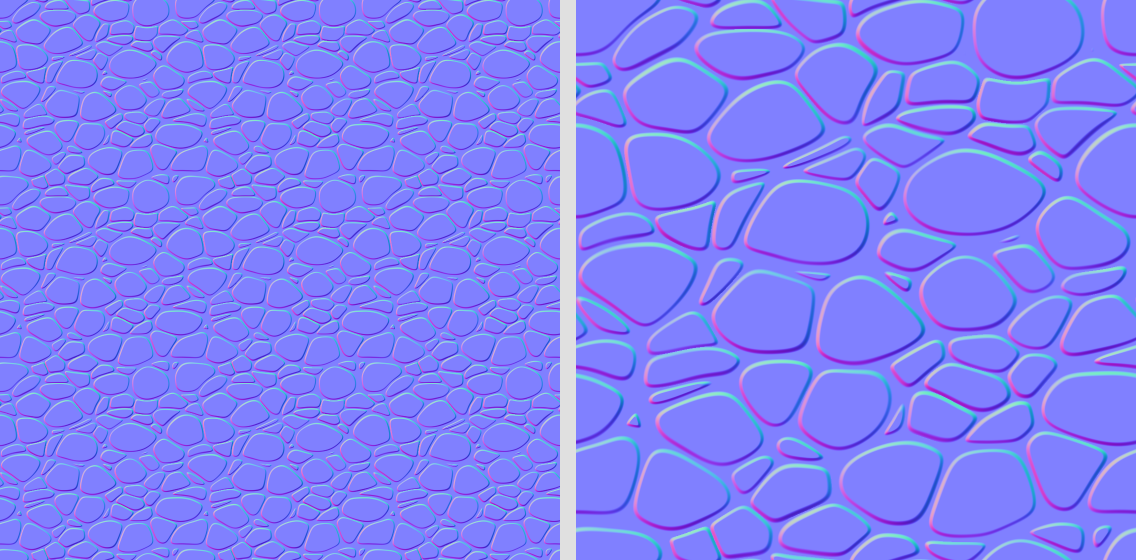
Left: the whole. Right: its middle third, enlarged.
Write a Shadertoy shader that draws this texture map.

```glsl
// Tiling normal map of rounded, tightly packed flagstones with bevelled rims.

const float REPEATS = 3.0;             // tiles across and down
const vec2  GRID = vec2(8.0, 11.0);    // stone seeds per tile
const float JITTER = 0.9;              // seed scatter inside its cell
const float MAX_WEIGHT = 0.012;        // how far large stones push out others
const vec2  STONE_SQUASH = vec2(0.83, 1.2);
const float TILT = 0.16;               // lean of the stones, radians
const float ROUNDING_SMALL = 0.005;    // corner softness, small stones
const float ROUNDING_LARGE = 0.015;    // corner softness, large stones
const float INSET_MIN = 0.002;         // joint centre to rim centre, in tiles
const float INSET_MAX = 0.006;
const float RIM_WIDTH = 0.0052;        // half width of a rim, in tiles
const float RIM_SLOPE = 1.3;           // steepness of the bevel
const float WARP_FREQ = 7.0;
const float WARP_AMOUNT = 0.02;
const float WEAR_FREQ = 9.0;
const float WEAR_AMOUNT = 0.8;
const int   REACH = 2;                 // cells searched each way
const int   SPAN = 2 * REACH + 1;
const int   SAMPLES = 2;               // antialiasing samples per axis

// Integer hash giving two values in 0..1
vec2 hash2(vec2 cell, uint seed) {
    uvec2 v = uvec2(cell) + uvec2(seed, seed * 7u);
    v = v * 1664525u + 1013904223u;
    v.x += v.y * 1664525u;
    v.y += v.x * 1664525u;
    v ^= v >> 16u;
    v.x += v.y * 1664525u;
    v.y += v.x * 1664525u;
    v ^= v >> 16u;
    return vec2(v & 0xffffu) / 65535.0;
}

float latticeSlope(vec2 cell, vec2 offset, float period, uint seed) {
    float angle = 6.2832 * hash2(mod(cell, period), seed).x;
    return dot(vec2(cos(angle), sin(angle)), offset);
}

// Gradient noise that wraps after `period` lattice cells
float gradientNoise(vec2 p, float period, uint seed) {
    vec2 cell = floor(p);
    vec2 f = p - cell;
    vec2 u = f * f * f * (f * (f * 6.0 - 15.0) + 10.0);
    vec2 e = vec2(1.0, 0.0);
    float a = latticeSlope(cell, f, period, seed);
    float b = latticeSlope(cell + e.xy, f - e.xy, period, seed);
    float c = latticeSlope(cell + e.yx, f - e.yx, period, seed);
    float d = latticeSlope(cell + e.xx, f - e.xx, period, seed);
    return mix(mix(a, b, u.x), mix(c, d, u.x), u.y);
}

// Distance from the rim centre line (x) and the inward direction (yz)
vec3 stoneRim(vec2 p) {
    float c = cos(TILT), s = sin(TILT);
    mat2 squash = mat2(STONE_SQUASH.x, 0.0, 0.0, STONE_SQUASH.y) * mat2(c, -s, s, c);
    vec2 home = floor(p * GRID);

    // Weighted nearest seed owns the point
    vec4 seeds[SPAN * SPAN];           // offset, power distance, size
    int owner = 0;
    for (int k = 0; k < SPAN * SPAN; k++) {
        vec2 cell = home + vec2(k % SPAN - REACH, k / SPAN - REACH);
        vec2 id = mod(cell, GRID);
        vec2 scatter = JITTER * (hash2(id, 5u) - 0.5);
        vec2 offset = squash * ((cell + 0.5 + scatter) / GRID - p);
        float size = hash2(id, 23u).y;
        seeds[k] = vec4(offset, dot(offset, offset) - MAX_WEIGHT * size * size, size);
        if (seeds[k].z < seeds[owner].z) owner = k;
    }

    // Soft minimum of the distances to all joints rounds the corners
    vec4 stone = seeds[owner];
    float rounding = mix(ROUNDING_SMALL, ROUNDING_LARGE, stone.w);
    float total = 1e-20;
    vec2 inward = vec2(0.0);
    for (int k = 0; k < SPAN * SPAN; k++) {
        if (k == owner) continue;
        vec2 between = stone.xy - seeds[k].xy;
        float gap = max(length(between), 1e-4);
        float joint = 0.5 * (seeds[k].z - stone.z) / gap;
        float weight = exp(-joint / rounding);
        total += weight;
        inward += weight * between / gap;
    }
    vec2 slope = (inward / total) * squash;
    float edge = -rounding * log(total) / max(length(slope), 0.4);
    float inset = mix(INSET_MIN, INSET_MAX, fract(stone.w * 17.0));
    return vec3(edge - inset, slope / max(length(slope), 0.4));
}

vec3 stoneNormal(vec2 p) {
    vec2 warp = vec2(gradientNoise(p * WARP_FREQ, WARP_FREQ, 41u),
                     gradientNoise(p * WARP_FREQ, WARP_FREQ, 67u));
    vec3 edge = stoneRim(p + WARP_AMOUNT * warp);
    float rim = 1.0 - smoothstep(0.0, RIM_WIDTH, abs(edge.x));
    float wear = 1.0 + WEAR_AMOUNT * gradientNoise(p * WEAR_FREQ, WEAR_FREQ, 89u);
    // Red leans toward the stone centre, green away from it
    return normalize(vec3(vec2(1.0, -1.0) * edge.yz * rim * wear * RIM_SLOPE, 1.0));
}

void mainImage(out vec4 fragColor, in vec2 fragCoord) {
    vec3 normal = vec3(0.0);
    for (int j = 0; j < SAMPLES; j++)
    for (int i = 0; i < SAMPLES; i++) {
        vec2 offset = (vec2(i, j) + 0.5) / float(SAMPLES) - 0.5;
        vec2 uv = (fragCoord + offset) / iResolution.xy;
        normal += stoneNormal(fract(uv * REPEATS));
    }
    normal /= float(SAMPLES * SAMPLES);
    fragColor = vec4(0.5 + 0.5 * normal, 1.0);
}
```
